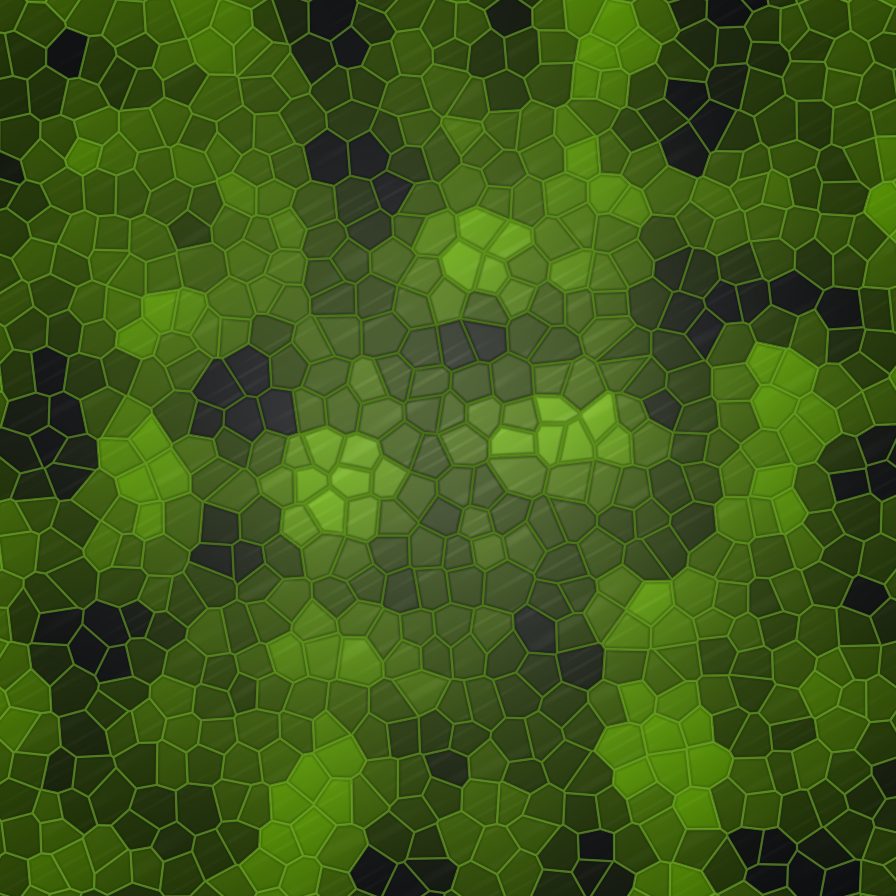
Reproduce this pattern procedurally as a Shadertoy shader.

```glsl
#define CELLS 25.0          // cells along the canvas height
#define JITTER 0.72         // irregularity of the cell sites
#define LINE_HALF 0.032     // half width of the seams, in cells
#define RIM_WIDTH 0.13      // width of the shaded rim, in cells
#define PATCH_FREQ 27.0     // frequency of the tone patches
#define CELL_VARIATION 1.1  // tone difference between neighbours
#define GLOW_RADIUS 0.33
#define GLOW_STRENGTH 0.20
#define STREAK_ANGLE 0.52
#define STREAK_STRENGTH 0.05

const vec3 CHARCOAL = vec3(0.055, 0.060, 0.065);
const vec3 MOSS     = vec3(0.125, 0.195, 0.030);
const vec3 LEAF     = vec3(0.205, 0.325, 0.025);
const vec3 LIME     = vec3(0.300, 0.510, 0.010);
const vec3 SEAM     = vec3(0.235, 0.395, 0.055);

vec2 hash2(vec2 p) {
    vec3 q = fract(p.xyx * vec3(0.1031, 0.1030, 0.0973));
    q += dot(q, q.yzx + 33.33);
    return fract((q.xx + q.yz) * q.zy);
}

// Jittered site on a staggered grid
vec2 cellSite(vec2 id) {
    float stagger = 0.5 * mod(id.y, 2.0) - 0.25;
    return id + 0.5 + vec2(stagger, 0.0) + JITTER * (hash2(id + 71.0) - 0.5);
}

// Returns the distance to the nearest seam; outputs the cell and its site
float cellular(vec2 p, out vec2 cellId, out vec2 site) {
    vec2 base = floor(p);
    float nearest = 1e3;
    for (int y = -2; y <= 2; y++)
    for (int x = -2; x <= 2; x++) {
        vec2 id = base + vec2(x, y);
        vec2 s = cellSite(id);
        float d = dot(s - p, s - p);
        if (d < nearest) { nearest = d; cellId = id; site = s; }
    }
    float seam = 1e3;
    for (int y = -2; y <= 2; y++)
    for (int x = -2; x <= 2; x++) {
        vec2 s = cellSite(cellId + vec2(x, y));
        vec2 across = s - site;
        if (dot(across, across) > 1e-4)
            seam = min(seam, dot(0.5 * (s + site) - p, normalize(across)));
    }
    return seam;
}

// Layered sines in scattered directions, about unit variance
float patches(vec2 p) {
    float sum = 0.0;
    for (int i = 0; i < 9; i++) {
        vec2 h = hash2(vec2(float(i) * 7.0 + 3.0, 19.0));
        float angle = float(i) * 2.4 + h.x;
        float freq = PATCH_FREQ * mix(0.5, 1.6, h.y);
        sum += sin(dot(p, vec2(cos(angle), sin(angle))) * freq + 40.0 * h.x);
    }
    return sum / 2.12;
}

vec3 toneRamp(float t) {
    vec3 c = mix(CHARCOAL, MOSS, smoothstep(-1.9, -0.8, t));
    c = mix(c, LEAF, smoothstep(-0.9, 0.6, t));
    return mix(c, LIME, smoothstep(0.4, 2.0, t));
}

// Soft slanted scratches, shifted from cell to cell
float streaks(vec2 p, float shift) {
    float c = cos(STREAK_ANGLE), s = sin(STREAK_ANGLE);
    vec2 q = vec2(c * p.x + s * p.y, c * p.y - s * p.x);
    float bands = sin(q.y * 310.0 + 3.0 * sin(q.y * 67.0) + 5.0 * shift);
    float fade = 0.5 + 0.5 * sin(q.x * 34.0 + 4.0 * sin(q.y * 41.0));
    return smoothstep(0.35, 1.0, bands) * fade;
}

void mainImage(out vec4 fragColor, in vec2 fragCoord) {
    vec2 uv = fragCoord / iResolution.y;
    vec2 center = vec2(0.5 * iResolution.x / iResolution.y, 0.52);
    float pixel = CELLS / iResolution.y;

    vec2 cellId, site;
    float seam = cellular(uv * CELLS, cellId, site);
    vec2 rnd = hash2(cellId + 13.0);

    // Light falling off from the center
    float radius = length(uv - center) / GLOW_RADIUS;
    float glow = exp(-radius * radius);

    // Cell faces with scratches and a slight slope
    float tone = patches(site / CELLS) + CELL_VARIATION * (rnd.x - 0.5);
    vec3 face = toneRamp(tone);
    face *= 1.0 + 0.14 * dot(uv * CELLS - site, vec2(-0.5, 0.8));
    face += GLOW_STRENGTH * glow;
    face += STREAK_STRENGTH * streaks(uv, rnd.y) * (0.35 + 0.65 * glow);

    // Shaded rim, deepest under the light
    float rim = 1.0 - smoothstep(LINE_HALF, RIM_WIDTH, seam);
    face *= 1.0 - rim * mix(0.12, 0.32, glow);

    // Seams, paler away from the center
    vec3 line = SEAM + 0.35 * toneRamp(tone) + mix(0.07, 0.0, glow);
    float lineMask = 1.0 - smoothstep(LINE_HALF - 0.6 * pixel, LINE_HALF + 0.6 * pixel, seam);
    vec3 color = mix(face, line, 0.9 * lineMask);

    fragColor = vec4(clamp(color, 0.0, 1.0), 1.0);
}
```
